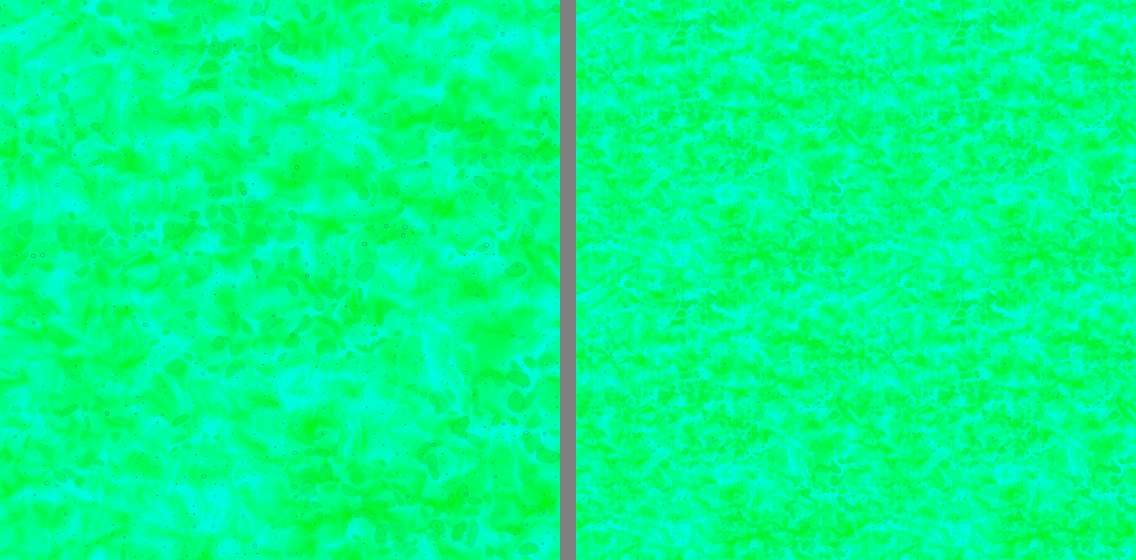
Left: one tile. Right: repeated 2 by 2.
This texture is drawn by a WebGL 2 fragment shader. Its source:

```glsl
#version 300 es
precision highp float;

uniform vec2 u_resolution;
out vec4 fragColor;

// Integer hash of a lattice point, four values in 0..1
vec4 hash4(vec2 cell, float seed) {
  uvec4 v = uvec4(uint(cell.x), uint(cell.y), uint(seed), 7u);
  v = v * 1664525u + 1013904223u;
  v.x += v.y * v.w; v.y += v.z * v.x; v.z += v.x * v.y; v.w += v.y * v.z;
  v ^= v >> 16u;
  v.x += v.y * v.w; v.y += v.z * v.x; v.z += v.x * v.y; v.w += v.y * v.z;
  return vec4(v >> 8u) / 16777216.0;
}

float cornerSlope(vec2 cell, vec2 corner, vec2 f, vec2 period, float seed) {
  float angle = 6.2832 * hash4(mod(cell + corner, period), seed).x;
  return dot(vec2(cos(angle), sin(angle)), f - corner);
}

// Gradient noise that wraps after a whole number of lattice cells
float noise(vec2 uv, vec2 period, float seed) {
  vec2 p = uv * period, cell = floor(p), f = p - cell;
  vec2 w = f * f * f * (f * (f * 6.0 - 15.0) + 10.0);
  float a = cornerSlope(cell, vec2(0, 0), f, period, seed);
  float b = cornerSlope(cell, vec2(1, 0), f, period, seed);
  float c = cornerSlope(cell, vec2(0, 1), f, period, seed);
  float d = cornerSlope(cell, vec2(1, 1), f, period, seed);
  return mix(mix(a, b, w.x), mix(c, d, w.x), w.y);
}

// Thin wandering line along the zero level of a noise
float filament(vec2 uv, vec2 period, float width, float seed) {
  float line = 1.0 - smoothstep(0.0, width, abs(noise(uv, period, seed)));
  return line * smoothstep(-0.15, 0.2, noise(uv, vec2(6, 5), seed + 1.0));
}

// Clustered oval bodies: x = fill, y = outline
vec2 ovals(vec2 uv, float count, float seed) {
  vec2 p = uv * count, base = floor(p), result = vec2(0);
  for (int j = -1; j <= 1; j++)
  for (int i = -1; i <= 1; i++) {
    vec2 cell = base + vec2(i, j), id = mod(cell, count);
    vec4 r = hash4(id, seed), s = hash4(id, seed + 1.0);
    float cluster = noise((id + 0.5) / count, vec2(6), 31.0);
    if (s.x > 0.14 + 0.9 * cluster) continue;
    vec2 d = p - cell - 0.25 - 0.5 * r.xy;
    float angle = 3.1416 * r.z, c = cos(angle), n = sin(angle);
    vec2 radii = mix(0.28, 0.54, r.w) * vec2(1.0, mix(0.45, 0.8, s.y));
    float l = length(mat2(c, -n, n, c) * d / radii);
    float soft = mix(0.15, 0.6, s.z);
    float fill = (1.0 - smoothstep(1.0 - soft, 1.0 + soft, l)) * mix(0.6, 1.0, s.w);
    float rim = exp(-pow((l - 1.0) / 0.13, 2.0)) * (1.0 - smoothstep(0.15, 0.5, soft));
    result = max(result, vec2(fill, rim));
  }
  return result;
}

// Dust: x = dark dots and small rings, y = pale ring centres
vec2 dust(vec2 uv, float count, float pixel) {
  vec2 p = uv * count, cell = floor(p), id = mod(cell, count);
  vec4 r = hash4(id, 51.0), s = hash4(id, 52.0);
  vec2 d = (p - cell - 0.25 - 0.5 * r.xy) / count;
  d.x *= mix(0.75, 1.3, s.x);
  float l = length(d), aa = 0.7 * pixel;
  if (r.z < 0.05) {
    float radius = mix(0.0014, 0.0036, s.y * s.y);
    float ring = 1.0 - smoothstep(0.0002, 0.0003 + 1.2 * aa, abs(l - radius));
    return vec2(mix(0.15, 0.4, s.z) * ring, 1.0 - smoothstep(radius - aa, radius, l));
  }
  float present = step(r.z, 0.45 + 0.8 * noise(uv, vec2(9), 53.0));
  float radius = mix(0.0005, 0.0013, s.y * s.y);
  return vec2(present * mix(0.25, 0.75, s.z) * (1.0 - smoothstep(radius - aa, radius + aa, l)), 0);
}

void main() {
  vec2 uv = gl_FragCoord.xy / u_resolution;
  float pixel = 1.0 / min(u_resolution.x, u_resolution.y);

  // Gentle flow distortion
  vec2 flow = vec2(noise(uv, vec2(8), 1.0), noise(uv, vec2(8), 2.0));
  vec2 ripple = vec2(noise(uv, vec2(24), 3.0), noise(uv, vec2(24), 4.0));
  vec2 q = uv + 0.035 * flow + 0.02 * ripple;

  // Soft blotches, wider than tall
  float blue = 0.555;
  blue += 0.17 * noise(uv, vec2(4, 5), 11.0);
  blue += 0.46 * noise(q, vec2(12, 21), 12.0);
  blue += 0.36 * noise(q, vec2(23, 34), 13.0);
  blue += 0.15 * noise(q, vec2(50, 58), 14.0);

  // Pale and dark strands, mostly upright
  blue += 0.13 * filament(q, vec2(17, 9), 0.13, 21.0);
  blue += 0.11 * filament(q, vec2(27, 16), 0.15, 23.0);
  blue -= 0.13 * filament(q, vec2(19, 11), 0.11, 25.0);

  // Green bodies
  vec2 body = max(ovals(uv + 0.012 * ripple, 30.0, 41.0), ovals(uv + 0.012 * ripple, 43.0, 43.0));
  blue = mix(blue, min(blue, 0.22), 0.7 * body.x) - 0.06 * body.y;
  blue = clamp(blue, 0.12, 0.86);
  float green = 0.965 + 0.02 * smoothstep(0.2, 0.55, blue) - 0.02 * body.x - 0.05 * body.y;

  // Fine grain and dust
  vec3 color = vec3(0.0, green, blue + 0.04 * noise(uv, vec2(190), 61.0));
  vec2 specks = dust(uv, 56.0, pixel);
  color.b += 0.06 * specks.y;
  color = mix(color, vec3(0.0, 0.48, 0.24), specks.x);
  fragColor = vec4(color, 1.0);
}
```
